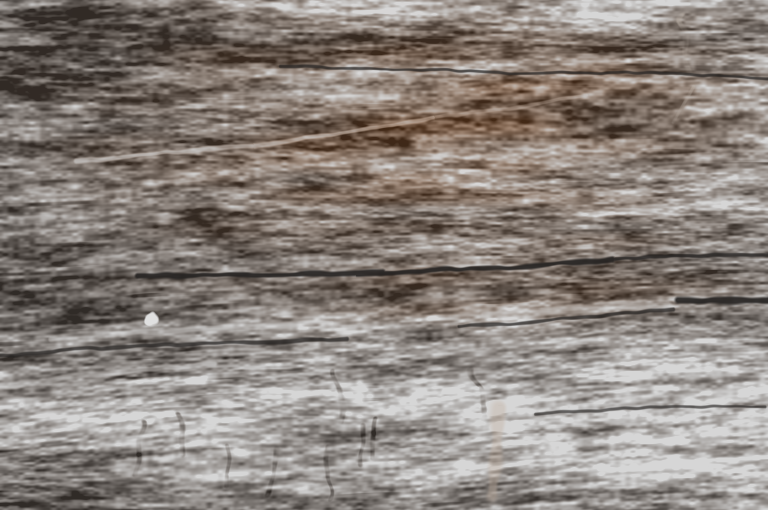
This texture is drawn by a WebGL 2 fragment shader. Its source:

```glsl
#version 300 es
precision highp float;
uniform vec2 u_resolution;
out vec4 fragColor;

float hash(vec2 p) {
    vec3 q = fract(vec3(p.xyx) * 0.1031);
    q += dot(q, q.yzx + 33.33);
    return fract((q.x + q.y) * q.z);
}

float noise(vec2 p) {
    vec2 i = floor(p), f = fract(p);
    f = f * f * (3.0 - 2.0 * f);
    return mix(mix(hash(i), hash(i + vec2(1, 0)), f.x),
               mix(hash(i + vec2(0, 1)), hash(i + vec2(1, 1)), f.x), f.y);
}

// Soft elliptical patch
float patchMask(vec2 p, vec2 center, vec2 radius) {
    vec2 d = (p - center) / radius;
    return exp(-dot(d, d));
}

// Ragged line with uneven thickness
float stroke(vec2 p, vec2 a, vec2 b, float width) {
    vec2 ab = b - a;
    float t = clamp(dot(p - a, ab) / dot(ab, ab), 0.0, 1.0);
    float w = width * (0.5 + noise(p * 22.0 + a * 50.0));
    return 1.0 - smoothstep(w * 0.4, w + 0.0025, length(p - a - ab * t));
}

// Weathering: broad light and dark areas
float weathering(vec2 p) {
    float t = 0.53;
    t -= 0.20 * patchMask(p, vec2(0.13, 0.86), vec2(0.32, 0.16));
    t -= 0.17 * patchMask(p, vec2(0.08, 0.42), vec2(0.38, 0.17));
    t -= 0.24 * patchMask(p, vec2(0.18, 0.02), vec2(0.30, 0.06));
    t -= 0.14 * patchMask(p, vec2(0.90, 0.90), vec2(0.50, 0.035));
    t -= 0.18 * patchMask(p, vec2(1.18, 0.75), vec2(0.25, 0.035));
    t -= 0.15 * patchMask(p, vec2(0.80, 0.44), vec2(0.55, 0.035));
    t -= 0.20 * patchMask(p, vec2(1.15, 0.02), vec2(0.30, 0.03));
    t += 0.20 * patchMask(p, vec2(1.25, 0.17), vec2(0.70, 0.20));
    t += 0.15 * patchMask(p, vec2(0.30, 0.18), vec2(0.35, 0.09));
    t += 0.13 * patchMask(p, vec2(1.15, 1.00), vec2(0.60, 0.07));
    t += 0.10 * patchMask(p, vec2(1.50, 0.63), vec2(0.28, 0.17));
    return t + 0.20 * (noise(p * vec2(3.0, 13.0) + 4.0) - 0.5);
}

// Fibres: noise stretched along the grain
float fibres(vec2 q) {
    float f = 0.0;
    f += 0.26 * (noise(q * vec2(5.0, 42.0)) - 0.5);
    f += 0.33 * (noise(q * vec2(13.0, 95.0) + 17.0) - 0.5);
    f += 0.32 * (noise(q * vec2(34.0, 165.0) + 41.0) - 0.5);
    f += 0.20 * (noise(q * vec2(95.0, 180.0) + 73.0) - 0.5);
    float checks = smoothstep(0.70, 0.90, noise(q * vec2(7.0, 75.0) + 91.0));
    return f - 0.20 * checks * noise(q * vec2(30.0, 60.0));
}

void main() {
    vec2 p = gl_FragCoord.xy / u_resolution.y;
    float lower = 1.0 - smoothstep(0.25, 0.75, p.y);
    vec2 q = p - vec2(0.0, 0.05 * p.x * lower);
    q.y += 0.022 * (noise(p * vec2(2.5, 6.0)) - 0.5);
    float tone = weathering(p) + fibres(q);

    // Wobble shared by the long lines
    vec2 s = p + vec2(0.0, 0.012 * (noise(vec2(p.x * 7.0, 3.0)) - 0.5)
                         + 0.004 * (noise(vec2(p.x * 40.0, 8.0)) - 0.5));

    // Pale raised ridges
    float ridge = stroke(s, vec2(0.15, 0.68), vec2(0.50, 0.715), 0.004);
    ridge = max(ridge, stroke(s, vec2(0.50, 0.715), vec2(0.85, 0.770), 0.004));
    ridge = max(ridge, 0.6 * stroke(s, vec2(0.85, 0.770), vec2(1.15, 0.812), 0.003));
    ridge = max(ridge, 0.8 * stroke(s, vec2(0.0, 0.245), vec2(0.42, 0.285), 0.006));
    ridge = max(ridge, 0.7 * stroke(s, vec2(0.10, 0.335), vec2(0.65, 0.370), 0.005));
    ridge = max(ridge, 0.8 * stroke(s, vec2(0.95, 0.385), vec2(1.31, 0.398), 0.008));
    tone = mix(tone, 0.74 + 0.3 * (tone - 0.5), 0.75 * ridge);

    // Short upright scars in the lower boards
    for (int i = 0; i < 9; i++) {
        float k = float(i);
        vec2 a = vec2(0.27 + 0.085 * k * (0.7 + 0.4 * hash(vec2(k, 2.0))), 0.02 + 0.18 * hash(vec2(k, 5.0)));
        vec2 b = a + vec2(0.05 * (hash(vec2(k, 9.0)) - 0.5), 0.05 + 0.06 * hash(vec2(k, 12.0)));
        vec2 r = p + vec2(0.02 * (noise(vec2(p.y * 30.0, k)) - 0.5), 0.0);
        tone -= 0.30 * stroke(r, a, b, 0.005) * noise(p * vec2(60.0, 90.0));
    }

    // Colour: brown stain over grey wood
    tone = clamp(tone, 0.17, 0.84);
    float stain = patchMask(p, vec2(0.88, 0.76), vec2(0.58, 0.25))
                + 0.5 * patchMask(p, vec2(0.95, 0.43), vec2(0.40, 0.06));
    stain *= 0.5 + noise(q * vec2(5.0, 28.0) + 29.0);
    float warmth = (0.035 + 0.11 * stain) * smoothstep(0.88, 0.50, tone);
    vec3 color = tone + warmth * vec3(0.50, -0.08, -0.50);

    // Pale scratches and a faint upright smear
    float scratch = stroke(p + vec2(0.02 * (noise(p.yy * 25.0) - 0.5), 0.0), vec2(1.34, 0.97), vec2(1.35, 0.86), 0.005);
    scratch = max(scratch, stroke(p, vec2(1.36, 0.83), vec2(1.32, 0.76), 0.003));
    color = mix(color, vec3(0.76, 0.72, 0.68), 0.6 * scratch * noise(p * 70.0 + 5.0));
    color = mix(color, vec3(0.76, 0.69, 0.63), 0.4 * stroke(p, vec2(0.98, 0.20), vec2(0.965, 0.03), 0.016));

    // Cracks
    float crack = stroke(s, vec2(0.27, 0.455), vec2(0.75, 0.468), 0.005);
    crack = max(crack, stroke(s, vec2(0.70, 0.464), vec2(1.20, 0.488), 0.005));
    crack = max(crack, 0.9 * stroke(s, vec2(1.20, 0.488), vec2(1.55, 0.503), 0.003));
    crack = max(crack, stroke(s, vec2(1.33, 0.406), vec2(1.55, 0.413), 0.008));
    crack = max(crack, 0.8 * stroke(s, vec2(0.90, 0.362), vec2(1.32, 0.388), 0.003));
    crack = max(crack, 0.8 * stroke(s, vec2(0.0, 0.305), vec2(0.68, 0.338), 0.004));
    crack = max(crack, 0.8 * stroke(s, vec2(0.55, 0.872), vec2(1.55, 0.845), 0.002));
    crack = max(crack, 0.7 * stroke(s, vec2(1.05, 0.190), vec2(1.50, 0.203), 0.002));
    color = mix(color, vec3(0.15, 0.14, 0.135), 0.92 * crack);

    // White chip
    float chip = length(p - vec2(0.298, 0.373)) + 0.008 * (noise(p * 90.0) - 0.5);
    color = mix(color, vec3(0.88), 1.0 - smoothstep(0.011, 0.016, chip));
    fragColor = vec4(color, 1.0);
}
```
